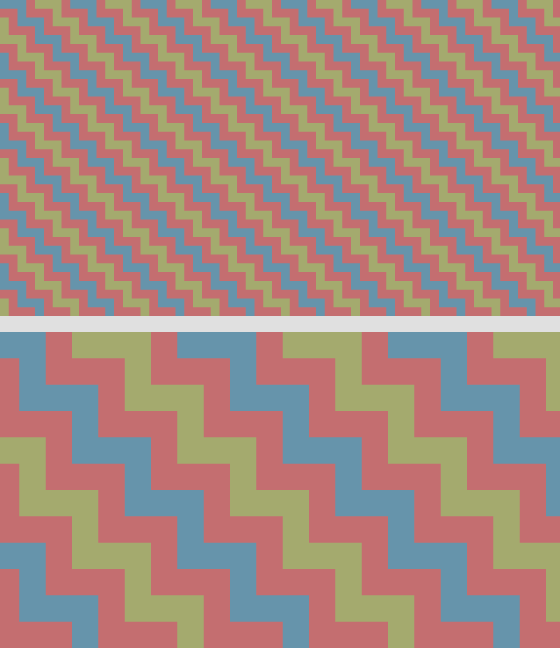
Top: the whole. Bottom: its middle third, enlarged.
Reproduce this pattern procedurally as a Shadertoy shader.

```glsl
// Diagonal staircase stripes: blue and green steps alternate on a pink ground.
// Each pixel is looked up on a square grid whose rows slide sideways in pairs;
// edges are smoothed by averaging a small grid of samples.

#define ROWS 36.0          // grid cells down the canvas
#define STEP 2.0           // cells each stair moves, across and down
#define PITCH 4.0          // cells from one stair to the next
#define TREAD 3.0          // cells in the long part of a step
#define SAMPLES 4          // samples per pixel side
#define PINK vec3(0.770, 0.432, 0.440)
#define BLUE vec3(0.400, 0.580, 0.670)
#define GREEN vec3(0.643, 0.668, 0.430)

// Colour of the stairs at a point in cells, measured from the top left
vec3 stairColour(vec2 point) {
    vec2 cell = floor(point);
    float stair = floor(cell.y / STEP);
    float column = cell.x - STEP * stair;
    float along = mod(column, PITCH);

    // Treads are wide; risers keep only the last cell of the tread
    bool isTread = mod(cell.y, STEP) < 0.5;
    float start = isTread ? 0.0 : TREAD - 1.0;
    bool onStair = along > start - 0.5 && along < TREAD - 0.5;

    bool isBlue = mod(column, 2.0 * PITCH) < PITCH - 0.5;
    return onStair ? (isBlue ? BLUE : GREEN) : PINK;
}

void mainImage(out vec4 fragColor, in vec2 fragCoord) {
    float cellsPerPixel = ROWS / iResolution.y;
    vec3 sum = vec3(0.0);

    // Box filter over the pixel
    for (int j = 0; j < SAMPLES; j++) {
        for (int i = 0; i < SAMPLES; i++) {
            vec2 offset = (vec2(i, j) + 0.5) / float(SAMPLES) - 0.5;
            vec2 pixel = fragCoord + offset;
            vec2 fromTop = vec2(pixel.x, iResolution.y - pixel.y);
            sum += stairColour(fromTop * cellsPerPixel);
        }
    }
    fragColor = vec4(sum / float(SAMPLES * SAMPLES), 1.0);
}
```
